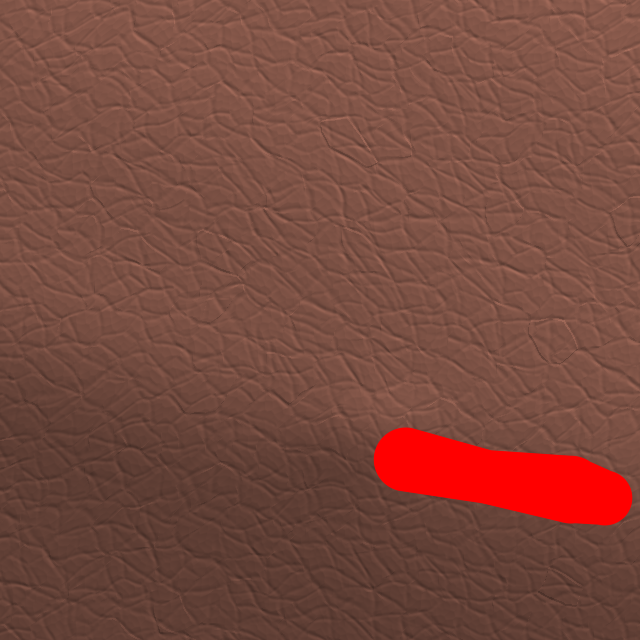
Give the GLSL for this texture, as a three.js fragment shader.

```glsl
// Brown creased leather with a soft fold and a flat red elongated patch.
varying vec2 vUv;

const vec3 LEATHER = vec3(0.485, 0.318, 0.268);
const vec3 PATCH_RED = vec3(1.0, 0.0, 0.0);
const float FOLD_SHADE = 0.77;       // brightness below the fold
const float RELIEF = 0.21;           // strength of the side light
const float GRAIN_HEIGHT = 0.65;
const float CREASE_WIDTH = 0.0034;
const float LIGHT_STEP = 0.0016;     // reach of the slope estimate
const float EDGE_SOFTNESS = 0.0010;
const float FLOW_ANGLE = -0.55;      // main direction of the creases
const vec2 LIGHT_DIR = vec2(0.45, 0.893);

vec2 hash2(vec2 p) {
  vec3 q = fract(p.xyx * vec3(0.1031, 0.1030, 0.0973));
  q += dot(q, q.yzx + 33.33);
  return fract((q.xx + q.yz) * q.zy);
}

vec2 rotate(vec2 p, float angle) {
  float c = cos(angle), s = sin(angle);
  return vec2(c * p.x + s * p.y, c * p.y - s * p.x);
}

// Cellular noise: x = squared distance to the seed, y = distance to the cell wall.
vec2 cellular(vec2 p) {
  vec2 cell = floor(p), local = p - cell;
  vec2 nearest = vec2(8.0), second = vec2(8.0);
  for (int j = -1; j <= 1; j++) {
    for (int i = -1; i <= 1; i++) {
      vec2 offset = vec2(float(i), float(j));
      vec2 seed = offset + hash2(cell + offset + 57.0) - local;
      float d = dot(seed, seed);
      if (d < dot(nearest, nearest)) {
        second = nearest;
        nearest = seed;
      } else if (d < dot(second, second)) {
        second = seed;
      }
    }
  }
  vec2 between = second - nearest;
  float wall = dot(0.5 * (nearest + second), between) / max(length(between), 0.001);
  return vec2(dot(nearest, nearest), wall);
}

// Groove profile along the cell walls of one stretched layer.
float crease(vec2 p, float scale, float stretch, float width) {
  float wall = cellular(p * scale * vec2(1.0 / stretch, 1.0)).y / scale;
  return exp(-wall * wall / (width * width));
}

// Layered sines bend the cell walls.
vec2 bend(vec2 p) {
  p += 0.020 * sin(p.yx * vec2(9.0, 7.0) + vec2(0.6, 2.1));
  p += 0.005 * sin(p.yx * vec2(41.0, 37.0) + vec2(1.3, 4.0));
  return p + 0.0016 * sin(p.yx * vec2(133.0, 117.0) + vec2(2.7, 0.4));
}

float leatherHeight(vec2 p) {
  vec2 q = bend(p);
  vec2 along = rotate(q, FLOW_ANGLE) + 3.0;
  vec2 across = rotate(q, FLOW_ANGLE + 0.75) + 7.0;
  float patchy = 0.5 + 0.5 * sin(along.x * 23.0 + 2.0 * sin(along.y * 19.0));
  float grooves = 0.85 * crease(along, 23.0, 1.35, CREASE_WIDTH);
  grooves += mix(0.35, 0.8, patchy) * crease(across, 25.0, 1.3, CREASE_WIDTH * 0.85);
  grooves += mix(0.8, 0.3, patchy) * crease(along + 4.0, 13.0, 2.2, CREASE_WIDTH * 1.25);
  return GRAIN_HEIGHT * cellular(q * 88.0 + 11.0).x - grooves;
}

float softSpot(vec2 p, vec2 center, vec2 size) {
  vec2 d = (p - center) / size;
  return exp(-dot(d, d));
}

// Broad light: bright above the sloping fold, dark below it.
float foldShade(vec2 p) {
  float above = p.y - (0.45 - 0.17 * p.x - 0.10 * p.x * p.x);
  float shade = mix(FOLD_SHADE, 1.0, smoothstep(-0.16, 0.15, above));
  shade += 0.05 * (p.x - 0.5) * smoothstep(0.2, 0.7, p.y);
  shade += 0.015 * sin(p.x * 8.0 + p.y * 13.0) + 0.06 * smoothstep(0.6, 1.0, p.y);
  shade += 0.10 * softSpot(p, vec2(0.61, 0.365), vec2(0.10, 0.045));
  return shade - 0.08 * softSpot(p, vec2(0.52, 0.28), vec2(0.10, 0.06));
}

// Capsule whose ends hold position in xy and radius in z.
float taperedCapsule(vec2 p, vec3 a, vec3 b) {
  vec2 axis = b.xy - a.xy;
  float t = clamp(dot(p - a.xy, axis) / dot(axis, axis), 0.0, 1.0);
  return length(p - a.xy - axis * t) - mix(a.z, b.z, t);
}

float patchDistance(vec2 p) {
  vec3 leftEnd = vec3(0.634, 0.282, 0.050), waist = vec3(0.760, 0.255, 0.042);
  vec3 belly = vec3(0.892, 0.235, 0.053), rightEnd = vec3(0.945, 0.222, 0.043);
  float d = min(taperedCapsule(p, leftEnd, waist), taperedCapsule(p, waist, belly));
  return min(d, taperedCapsule(p, belly, rightEnd));
}

void main() {
  // Side light from the slope of the relief
  vec2 reach = LIGHT_DIR * LIGHT_STEP;
  float slope = leatherHeight(vUv - reach) - leatherHeight(vUv + reach);
  float relief = 1.0 + RELIEF * clamp(slope, -1.3, 1.3);
  vec3 color = LEATHER * foldShade(vUv) * relief;

  // Flat red patch on top
  float cover = 1.0 - smoothstep(-EDGE_SOFTNESS, EDGE_SOFTNESS, patchDistance(vUv));
  gl_FragColor = vec4(mix(color, PATCH_RED, cover), 1.0);
}
```
